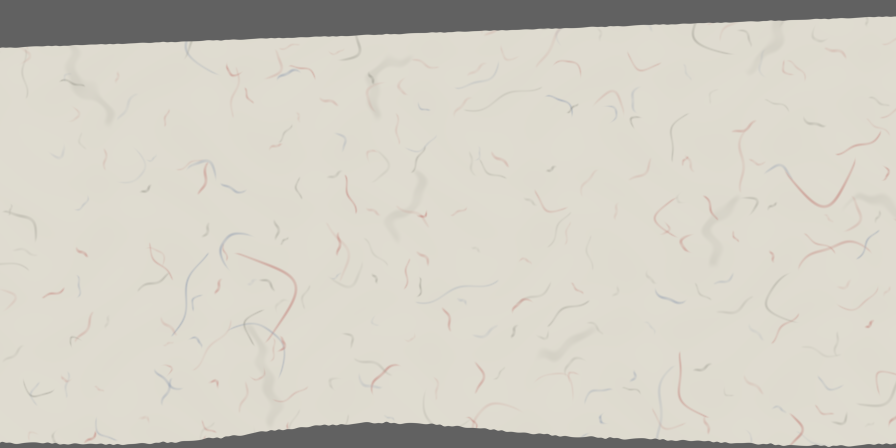
Reproduce this texture procedurally as a WebGL 2 fragment shader.

```glsl
#version 300 es
precision highp float;
// A sheet of pale handmade paper with torn edges on a dark grey ground.
// Jittered cell grids of several sizes scatter thin curved fibres in the sheet;
// a coarse, wide and faint grid adds pulp smudges. Layered sines tear the edges.

#define GROUND vec3(0.380, 0.380, 0.380)
#define PAPER vec3(0.873, 0.859, 0.814)
#define RED_INK vec3(0.760, 0.500, 0.470)
#define BLUE_INK vec3(0.560, 0.610, 0.690)
#define GREY_INK vec3(0.600, 0.595, 0.550)
#define FIBRE_LAYERS 4
#define FINEST_CELL 0.10
#define CELL_STEP 0.055
#define FIBRE_PRESENCE 0.78
#define FIBRE_OPACITY 0.56
#define SMUDGE_OPACITY 0.15
#define EDGE_ROUGHNESS 0.0014

uniform vec2 u_resolution;
out vec4 fragColor;

vec4 hash4(vec2 cell, float seed) {
    vec4 h = fract(vec4(cell.xyx, seed + cell.y) * vec4(0.1031, 0.1030, 0.0973, 0.1099) + seed * 0.137);
    h += dot(h, h.wzxy + 33.33);
    return fract((h.xxyz + h.yzzw) * h.zywx);
}

// Coverage of one gently bent, tapered strand centred on the origin.
float strand(vec2 q, float halfLength, float bend, float phase, float halfWidth, float soft) {
    float t = clamp(q.x / halfLength, -1.2, 1.2);
    float wave = 4.0 * t + phase;
    float curve = halfLength * (bend * (t * t - 0.4) + 0.10 * sin(wave));
    float slope = 2.0 * bend * t + 0.40 * cos(wave);
    float d = abs(q.y - curve) * inversesqrt(1.0 + slope * slope);
    float width = halfWidth * (1.0 - 0.4 * t * t);
    float body = 1.0 - smoothstep(width - soft, width + soft, d);
    float ends = 1.0 - smoothstep(halfLength - 2.0 * soft, halfLength + soft, abs(q.x));
    return body * ends * (0.82 + 0.18 * sin(7.0 * t + phase));
}

vec3 inkColour(float pick) {
    vec3 ink = mix(GREY_INK, BLUE_INK, step(0.30, pick));
    return mix(ink, RED_INK, step(0.56, pick));
}

// Lays one strand in each occupied cell around p over the given colour.
vec3 addFibres(vec3 colour, vec2 p, float cellSize, float seed, float soft) {
    vec2 home = floor(p / cellSize);
    for (int j = -1; j <= 1; j++) {
        for (int i = -1; i <= 1; i++) {
            vec2 cell = home + vec2(i, j);
            vec4 place = hash4(cell + 17.0, seed);
            vec4 form = hash4(cell + 61.0, seed + 5.3);
            if (place.z > FIBRE_PRESENCE) continue;
            vec2 q = p - (cell + 0.12 + 0.76 * place.xy) * cellSize;
            float angle = 1.57 + 2.7 * (place.w - 0.5);
            float c = cos(angle), s = sin(angle);
            q = vec2(c * q.x + s * q.y, c * q.y - s * q.x);
            float halfLength = cellSize * mix(0.12, 0.46, form.x * form.x);
            float side = 2.0 * form.y - 1.0;
            float bend = 0.25 * side + 0.85 * side * side * side;
            float halfWidth = mix(0.0018, 0.0032, form.z);
            float cover = strand(q, halfLength, bend, 6.28 * form.z, halfWidth, soft);
            float strength = FIBRE_OPACITY * mix(0.25, 1.0, form.w * form.w);
            colour = mix(colour, inkColour(fract(place.z * 7.3 + form.y)), cover * strength);
        }
    }
    return colour;
}

// Wide, ragged and very faint patches of pulp.
float smudges(vec2 p) {
    const float cellSize = 0.36;
    p += 0.010 * sin(41.0 * p.yx + vec2(0.0, 1.7)) + 0.006 * sin(97.0 * p.yx + 3.0 * p);
    vec2 home = floor(p / cellSize);
    float cover = 0.0;
    for (int j = -1; j <= 1; j++) {
        for (int i = -1; i <= 1; i++) {
            vec2 cell = home + vec2(i, j);
            vec4 h = hash4(cell + 29.0, 9.1);
            if (h.z > 0.45) continue;
            vec2 q = p - (cell + 0.2 + 0.6 * h.xy) * cellSize;
            float angle = 3.1 * h.w;
            float c = cos(angle), s = sin(angle);
            q = vec2(c * q.x + s * q.y, c * q.y - s * q.x);
            cover = max(cover, strand(q, 0.05 + 0.10 * h.w, h.x - 0.5, 6.28 * h.y, 0.012, 0.007));
        }
    }
    return cover;
}

// Signed height inside the sheet: positive between the two edges.
float sheet(vec2 p) {
    float x = p.x;
    float rough = sin(88.0 * x + 2.0 * sin(37.0 * x)) + 0.7 * sin(213.0 * x + 3.0 * sin(51.0 * x));
    float top = 0.893 + 0.0352 * x + 0.4 * EDGE_ROUGHNESS * rough;
    float bottom = 0.028 + 0.023 * cos(3.8 * (x - 0.9)) + 0.006 * sin(8.0 * x + 1.4);
    bottom += EDGE_ROUGHNESS * rough;
    return min(top - p.y, p.y - bottom);
}

void main() {
    vec2 p = gl_FragCoord.xy / u_resolution.y;
    float pixel = 1.0 / u_resolution.y;
    float soft = max(pixel * 0.75, 0.0029);

    // Paper body with a barely visible mottle.
    float mottle = sin(19.0 * p.x + 3.0 * sin(11.0 * p.y)) * sin(23.0 * p.y + 2.0 * sin(13.0 * p.x));
    vec3 colour = PAPER + 0.003 * mottle;
    colour = mix(colour, GREY_INK, SMUDGE_OPACITY * smudges(p));

    // Fibres, from long and sparse to short and dense.
    for (int k = FIBRE_LAYERS - 1; k >= 0; k--) {
        float layer = float(k);
        colour = addFibres(colour, p + 0.37 * layer, FINEST_CELL + CELL_STEP * layer, 1.7 + 2.9 * layer, soft);
    }

    float inside = smoothstep(-0.7 * pixel, 0.7 * pixel, sheet(p));
    fragColor = vec4(mix(GROUND, colour, inside), 1.0);
}
```
